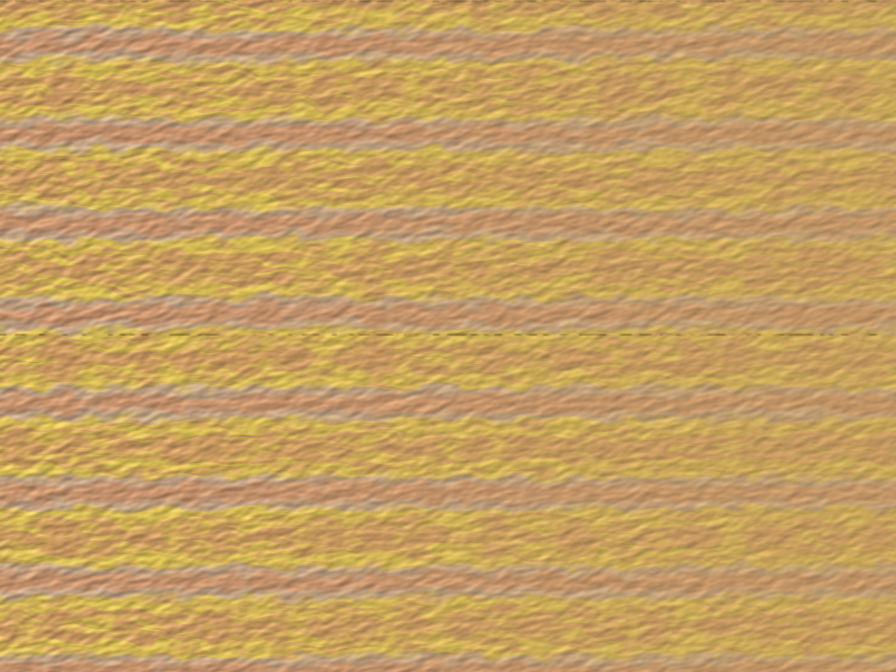
Give the GLSL for this pattern, as a Shadertoy shader.

```glsl
// Woven-looking stripes: rose bands edged in grey alternate with mottled gold bands.
// Gradient noise bends the stripes, mottles the gold symmetrically about each band's
// middle, and supplies a slanted relief that is lit from above and fades rightward.

const float BANDS = 7.5;         // stripe periods down the canvas
const float ROSE_HALF = 0.090;   // half widths, as a share of one period
const float GREY_HALF = 0.175;

const vec3 GOLD   = vec3(0.83, 0.73, 0.32);
const vec3 ORANGE = vec3(0.77, 0.58, 0.37);
const vec3 ROSE   = vec3(0.76, 0.56, 0.42);
const vec3 GREY   = vec3(0.73, 0.62, 0.52);
const vec3 TAN    = vec3(0.75, 0.60, 0.37);

vec2 hashGradient(vec2 cell) {
    vec3 h = fract(cell.xyx * vec3(0.1031, 0.1030, 0.0973));
    h += dot(h, h.yzx + 33.33);
    float angle = 6.28319 * fract((h.x + h.y) * h.z);
    return vec2(cos(angle), sin(angle));
}

float gradientNoise(vec2 p) {
    vec2 i = floor(p), f = fract(p);
    vec2 u = f * f * f * (f * (f * 6.0 - 15.0) + 10.0);
    float a = dot(hashGradient(i), f);
    float b = dot(hashGradient(i + vec2(1, 0)), f - vec2(1, 0));
    float c = dot(hashGradient(i + vec2(0, 1)), f - vec2(0, 1));
    float d = dot(hashGradient(i + vec2(1, 1)), f - vec2(1, 1));
    return mix(mix(a, b, u.x), mix(c, d, u.x), u.y);
}

float fbm(vec2 p, int octaves) {
    float sum = 0.0, amplitude = 1.0;
    for (int i = 0; i < octaves; i++) {
        sum += amplitude * gradientNoise(p);
        p = p * 2.03 + 17.0;
        amplitude *= 0.5;
    }
    return sum;
}

// Height of the slanted, sideways-stretched surface grain
float grainHeight(vec2 p) {
    return fbm(vec2(p.x * 34.0, (p.y - 0.22 * p.x) * 78.0), 2);
}

// Difference in height along the light direction
float reliefSlope(vec2 p, vec2 lightStep) {
    return grainHeight(p - lightStep) - grainHeight(p + lightStep);
}

// Stripe colour at a position measured in periods from the top
vec3 stripeColour(float x, float t, float soft) {
    float d = abs(fract(t) - 0.5);          // 0 in the rose, 0.5 in mid gold
    float side = floor(t + 0.5);            // shared by both halves of a gold band

    // Mirrored streaks, turning orange along the middle of the gold
    float streak = fbm(vec2(x * 17.0, (0.5 - d) * 11.0 + side * 7.3), 3);
    float orange = smoothstep(-0.45, 0.5, streak + (d - 0.33) * 2.2);
    vec3 gold = mix(GOLD, ORANGE, orange);

    float fray = 0.04 * fbm(vec2(x * 26.0, floor(t) * 5.1 + d * 8.0), 2);
    float edge = d + fray;
    vec3 colour = mix(ROSE, GREY, smoothstep(-soft, soft, edge - ROSE_HALF));
    return mix(colour, gold, smoothstep(-soft, soft, edge - GREY_HALF));
}

// Thin crease of short dashes across the sheet
float crease(vec2 p, float y) {
    float line = 1.0 - smoothstep(0.0006, 0.0026, abs(p.y - y));
    return line * smoothstep(-0.15, 0.3, gradientNoise(vec2(p.x * 75.0, 3.7)));
}

void mainImage(out vec4 fragColor, in vec2 fragCoord) {
    vec2 uv = fragCoord / iResolution.xy;
    vec2 p = fragCoord / iResolution.y;
    float fromTop = 1.0 - uv.y;

    // Broad and fine bending of the stripes
    float bend = 0.04 * gradientNoise(vec2(p.x * 4.0, p.y * 5.0))
               + 0.11 * gradientNoise(vec2(p.x * 24.0, p.y * 55.0));
    float soft = max(0.045, BANDS / iResolution.y);
    vec3 colour = stripeColour(p.x, fromTop * BANDS + bend, soft);

    // Colour dulls toward the right
    colour = mix(colour, TAN, mix(0.05, 0.5, smoothstep(0.1, 1.0, uv.x)));

    // Emboss, strongest at the left
    float slope = reliefSlope(p, vec2(-0.0014, 0.0022));
    float strength = mix(0.29, 0.17, uv.x);
    colour *= 1.0 + strength * clamp(slope, -0.9, 0.9);
    float glint = smoothstep(0.2, 0.9, slope) * mix(0.2, 0.04, uv.x);
    colour = mix(colour, vec3(0.85, 0.78, 0.68), glint);

    colour *= 1.0 - 0.25 * crease(p, 0.502) - 0.2 * crease(p, 0.998);
    fragColor = vec4(clamp(colour, 0.0, 1.0), 1.0);
}
```
